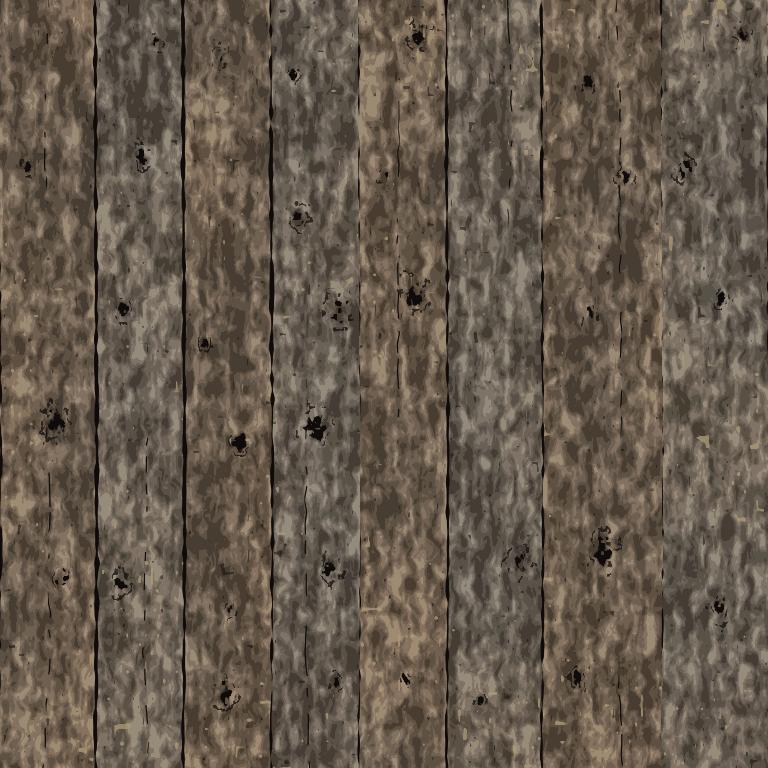
A WebGL 1 fragment shader for this texture:

```glsl
precision highp float;
uniform vec2 u_resolution;

const vec3 BLACK = vec3(0.06, 0.045, 0.04);
const vec3 DARK = vec3(0.28, 0.24, 0.20);
const vec3 BROWN = vec3(0.36, 0.32, 0.27);
const vec3 TAUPE = vec3(0.43, 0.38, 0.33);
const vec3 TAN = vec3(0.51, 0.45, 0.39);
const vec3 PALE = vec3(0.60, 0.55, 0.47);
const vec3 FLAKE = vec3(0.68, 0.61, 0.47);
const vec3 WARM = vec3(1.03, 0.99, 0.95);
const vec3 COOL = vec3(0.96, 1.00, 1.04);
const float PLANKS = 8.0;
const float KNOT_ROWS = 6.0;

float hash(vec2 p) {
  vec3 q = fract(p.xyx * 0.1031);
  q += dot(q, q.yzx + 33.33);
  return fract((q.x + q.y) * q.z);
}

float noise(vec2 p) {
  vec2 i = floor(p);
  vec2 f = fract(p);
  f = f * f * (3.0 - 2.0 * f);
  return mix(mix(hash(i), hash(i + vec2(1.0, 0.0)), f.x),
             mix(hash(i + vec2(0.0, 1.0)), hash(i + 1.0), f.x), f.y);
}

float fbm(vec2 p) {
  float sum = 0.0;
  float weight = 0.54;
  for (int i = 0; i < 3; i++) {
    sum += weight * noise(p);
    p = p * 2.0 + 17.3;
    weight *= 0.57;
  }
  return sum;
}

// Uneven plank edges: narrow planks first, wider ones to the right
float seamX(float i) {
  float shift = min(min(0.0107 * (i - 1.0), 0.044), 0.031 * (PLANKS - i) - 0.018);
  return i / PLANKS - max(0.0, shift);
}

// Half width of a gap; thin seams break up into dashes
float seamWidth(float i, float y) {
  float open = min(mod(i, 4.0), 1.0) * step(i, 6.5);
  float slow = noise(vec2(y * 3.0, i * 7.1)) - 0.5;
  float fine = noise(vec2(y * 75.0, i * 3.7)) - 0.5;
  return mix(0.0, 0.0016, open) + 0.0024 * slow + 0.003 * fine;
}

float line(float d, float halfWidth, float px) {
  return smoothstep(-0.6 * px, 0.6 * px, halfWidth - abs(d));
}

// Offset from the knot in this cell in knot radii, and a random strength
vec3 knot(vec2 p, float plank, float left, float right) {
  vec2 cell = vec2(plank, floor(p.y * KNOT_ROWS));
  float absent = 20.0 * step(hash(cell + 41.0), 0.4);
  float size = hash(cell + 13.0);
  float radius = mix(0.005, 0.012, size * size);
  vec2 center = vec2(mix(left, right, 0.2 + 0.6 * hash(cell + 5.0)),
                     (cell.y + 0.2 + 0.6 * hash(cell + 29.0)) / KNOT_ROWS);
  return vec3((p - center) * vec2(1.0, 0.75) / radius + absent, hash(cell + 67.0));
}

// Broken dark grain line running down a plank
float crack(vec2 p, float plank, float left, float right, float px) {
  float x = mix(left, right, 0.3 + 0.4 * hash(vec2(plank, 61.0)));
  x += 0.008 * (noise(vec2(p.y * 6.0, plank)) - 0.5);
  x += 0.003 * (noise(vec2(p.y * 60.0, plank)) - 0.5);
  float dash = smoothstep(0.5, 0.6, noise(vec2(p.y * 80.0, plank + 9.0)));
  float stretch = smoothstep(0.42, 0.6, noise(vec2(p.y * 3.5, plank + 23.0)));
  return line(p.x - x, 0.0008, px) * dash * stretch;
}

vec3 woodTone(float v) {
  float soft = 0.022;
  vec3 c = mix(DARK, BROWN, smoothstep(-soft, soft, v - 0.355));
  c = mix(c, TAUPE, smoothstep(-soft, soft, v - 0.515));
  c = mix(c, TAN, smoothstep(-soft, soft, v - 0.635));
  return mix(c, PALE, smoothstep(-soft, soft, v - 0.775));
}

void main() {
  vec2 p = gl_FragCoord.xy / u_resolution;
  float px = 1.0 / u_resolution.x;

  // Planks and gaps
  float plank = -1.0;
  float gap = 0.0;
  float edge = 1.0;
  float x = p.x + 0.003 * (noise(vec2(p.y * 5.0, 3.0)) - 0.5);
  x += 0.0016 * (noise(vec2(p.y * 60.0, 8.0)) - 0.5);
  for (int i = 0; i <= 8; i++) {
    float d = x - seamX(float(i));
    plank += step(0.0, d);
    edge = min(edge, abs(d));
    gap = max(gap, line(d, seamWidth(float(i), p.y), px));
  }
  plank = mod(plank, PLANKS);
  float left = seamX(plank);
  float right = seamX(plank + 1.0);

  // Weathered grain: streaks, mottling, fine fibres and faint stains
  vec2 g = p + vec2(plank * 1.37, plank * 2.71);
  vec2 warp = 0.008 * vec2(noise(g * 70.0), noise(g * 70.0 + 50.0));
  float streak = fbm((g + warp) * vec2(105.0, 24.0)) - 0.5;
  float mottle = fbm((g + warp) * vec2(88.0, 60.0) + 80.0) - 0.5;
  float fibre = noise(g * vec2(190.0, 12.0) + 43.0) - 0.5;
  float stain = noise(g * vec2(9.0, 5.0) + 31.0) - 0.5;
  float v = 0.5 + 0.75 * streak + 0.85 * mottle + 0.16 * fibre + 0.15 * stain;
  v += 0.06 * (hash(vec2(plank, 7.0)) - 0.5);

  // Worn plank edges
  float wear = noise(vec2(p.y * 28.0, plank * 5.0 + floor(p.x * 20.0)));
  v += (wear - 0.4) * 0.35 * (1.0 - smoothstep(0.002, 0.006, edge));

  // Knots with ragged, sometimes hollow cores and broken rings
  vec3 spot = knot(p, plank, left, right);
  float k = length(spot.xy) + 2.4 * (fbm(p * vec2(120.0, 90.0)) - 0.5);
  v += 0.14 * exp(-5.0 * (k - 1.6) * (k - 1.6)) - 0.14 * exp(-0.3 * k * k);
  float core = 1.0 - smoothstep(0.7, 1.0, k);
  float hollow = 0.6 * spot.z * spot.z;
  core *= smoothstep(hollow, hollow + 0.12, noise(p * 190.0));
  float ring = 1.0 - smoothstep(0.12, 0.3, abs(k - 1.7));
  ring *= smoothstep(0.52, 0.65, noise(p * 140.0 + 19.0));

  // Colour, chips and dark openings
  float warmth = 0.5 + 0.35 * cos(3.14159 * plank) + 0.6 * stain;
  vec3 color = woodTone(v) * mix(COOL, WARM, clamp(warmth, 0.0, 1.0));
  float chips = noise(g * vec2(125.0, 85.0) + 11.0) + 0.16 * stain;
  color = mix(color, FLAKE, 0.75 * smoothstep(0.94, 0.98, chips));
  float pits = 1.0 - smoothstep(0.03, 0.06, noise(g * vec2(160.0, 95.0) + 7.0));
  float opening = max(max(gap, core), crack(p, plank, left, right, px));
  opening = max(opening, max(0.75 * ring, 0.5 * pits));
  gl_FragColor = vec4(mix(color, BLACK, opening), 1.0);
}
```
